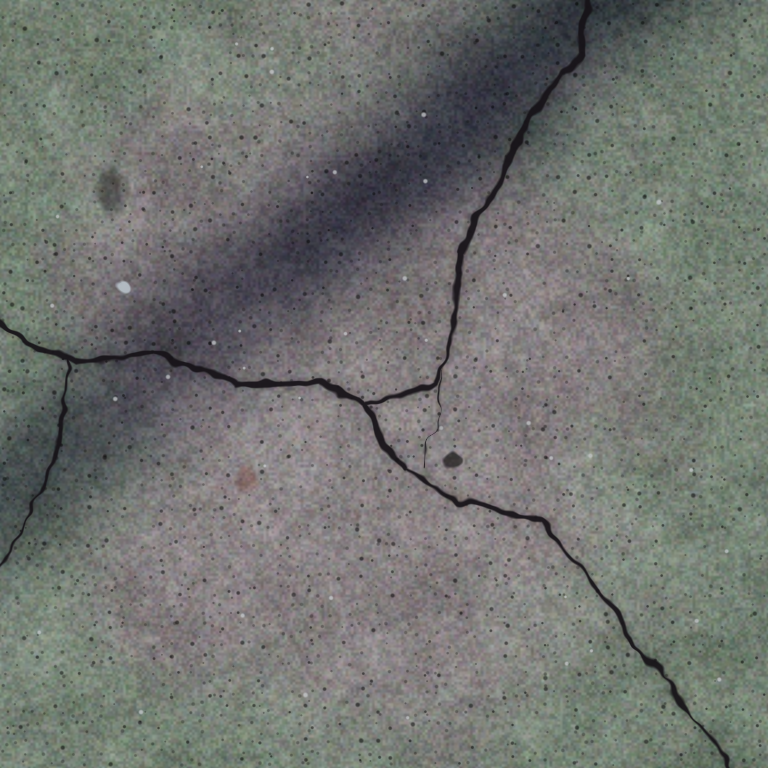
Reproduce this texture procedurally as a WebGL 1 fragment shader.

```glsl
precision highp float;
// Weathered concrete slab: grainy pink-grey to green stone, a soft diagonal
// shadow, scattered pits and chips, and dark branching cracks. The stone is
// layered value noise; the cracks are noise-bent chains of segments.
uniform vec2 u_resolution;

#define PINK_STONE vec3(0.540, 0.515, 0.520)
#define GREEN_STONE vec3(0.465, 0.515, 0.462)
#define SHADOW_TINT vec3(0.42, 0.43, 0.53)
#define CRACK_COLOR vec3(0.085, 0.070, 0.090)
#define SHADOW_WIDTH 0.088
#define GRAIN 0.23
#define MOTTLE 0.15
#define CRACK_WOBBLE 0.011
#define PIT_GRID 46.0
#define CHIP_GRID 24.0

float hash(vec2 p) {
  vec3 q = fract(vec3(p.xyx) * 0.1031);
  q += dot(q, q.yzx + 33.33);
  return fract((q.x + q.y) * q.z);
}

float noise(vec2 p) {
  vec2 i = floor(p), f = fract(p);
  f = f * f * (3.0 - 2.0 * f);
  float low = mix(hash(i), hash(i + vec2(1.0, 0.0)), f.x);
  float high = mix(hash(i + vec2(0.0, 1.0)), hash(i + 1.0), f.x);
  return mix(low, high, f.y);
}

float fbm(vec2 p) {
  float sum = 0.0, amp = 0.5;
  for (int i = 0; i < 5; i++) {
    sum += amp * noise(p);
    p = mat2(1.6, 1.2, -1.2, 1.6) * p + 17.3;
    amp *= 0.55;
  }
  return sum;
}

float segment(vec2 p, vec2 a, vec2 b) {
  vec2 pa = p - a, ba = b - a;
  return length(pa - ba * clamp(dot(pa, ba) / dot(ba, ba), 0.0, 1.0));
}

// Signed distance to a chain of three segments with the given half width.
float crack(vec2 p, vec2 a, vec2 b, vec2 c, vec2 d, float halfWidth) {
  return min(min(segment(p, a, b), segment(p, b, c)), segment(p, c, d)) - halfWidth;
}

float cracks(vec2 p) {
  vec2 bend = vec2(noise(p * 24.0), noise(p * 24.0 + 51.0)) - 0.5;
  vec2 jag = vec2(noise(p * 75.0 + 9.0), noise(p * 75.0 + 83.0)) - 0.5;
  p += CRACK_WOBBLE * (bend + 0.6 * jag);
  vec2 leftBend = vec2(0.31, 0.498), fork = vec2(0.478, 0.469);
  vec2 lowBend = vec2(0.525, 0.385), highBend = vec2(0.600, 0.670);
  float d = crack(p, vec2(-0.02, 0.583), vec2(0.10, 0.525), vec2(0.20, 0.539), leftBend, 0.0030);
  d = min(d, crack(p, leftBend, vec2(0.42, 0.50), fork, lowBend, 0.0036));
  d = min(d, crack(p, lowBend, vec2(0.60, 0.347), vec2(0.703, 0.327), vec2(0.97, -0.02), 0.0021));
  d = min(d, crack(p, vec2(0.768, 1.02), vec2(0.755, 0.93), vec2(0.69, 0.85), highBend, 0.0032));
  d = min(d, crack(p, highBend, vec2(0.592, 0.583), vec2(0.569, 0.505), fork, 0.0024));
  d = min(d, crack(p, vec2(0.09, 0.53), vec2(0.078, 0.427), vec2(0.039, 0.323), vec2(-0.02, 0.23), 0.0019));
  d = min(d, crack(p, vec2(0.577, 0.525), vec2(0.569, 0.453), vec2(0.552, 0.42), vec2(0.549, 0.388), 0.0001));
  return d + 0.0026 * (noise(p * 60.0 + 31.0) - 0.5);
}

// Scattered round flecks, one candidate per grid cell.
float flecks(vec2 p, float grid, float share, float radius, float seed) {
  vec2 cell = floor(p * grid);
  float size = radius * (0.5 + hash(cell + seed + 5.0));
  vec2 offset = 0.2 + 0.6 * vec2(hash(cell + seed + 11.0), hash(cell + seed + 23.0));
  float d = length(p - (cell + offset) / grid);
  return step(hash(cell + seed), share) * (1.0 - smoothstep(size * 0.4, size + 0.0012, d));
}

// Ragged elliptical stain.
float blot(vec2 p, vec2 center, vec2 radii, float softness) {
  float d = length((p - center) / radii) + 0.6 * (noise(p * 95.0) - 0.5);
  return 1.0 - smoothstep(1.0 - softness, 1.0 + softness, d);
}

void main() {
  vec2 p = gl_FragCoord.xy / u_resolution.y;
  float pixel = 1.0 / u_resolution.y;

  // Stone: pink middle, green margins, cloudy mottling
  float cloud = fbm(p * 5.0) - 0.6;
  float margin = length((p - vec2(0.48, 0.47)) * vec2(1.0, 0.9)) + 0.35 * cloud;
  vec3 color = mix(PINK_STONE, GREEN_STONE, smoothstep(0.26, 0.50, margin));
  color += MOTTLE * (fbm(p * 13.0 + 40.0) - 0.58) + 0.10 * cloud;

  // Diagonal shadow, weaker toward the lower left
  float across = dot(p, vec2(-0.625, 0.78)) - 0.28 + 0.06 * cloud;
  float depth = exp(-pow(across / SHADOW_WIDTH, 2.0));
  depth *= mix(0.72, 1.0, smoothstep(0.2, 0.5, p.x));
  color *= mix(vec3(1.0), SHADOW_TINT, depth);

  // Sandy grain with slight colour variation
  float grain = 0.5 * noise(p * 290.0) + 0.3 * noise(p * 150.0 + 7.0) + 0.2 * noise(p * 70.0) - 0.5;
  vec3 tint = vec3(noise(p * 170.0 + 13.0), noise(p * 170.0 + 67.0), noise(p * 170.0 + 91.0)) - 0.5;
  color += (GRAIN * grain + 0.055 * tint) * (1.0 - 0.35 * depth);

  // Pits, chips and stains
  color *= 1.0 - 0.50 * flecks(p, PIT_GRID, 0.28, 0.0021, 3.0);
  color *= 1.0 - 0.30 * flecks(p + 0.37, PIT_GRID * 1.7, 0.30, 0.0016, 71.0);
  color = mix(color, vec3(0.78, 0.79, 0.80), 0.75 * flecks(p, CHIP_GRID, 0.07, 0.0024, 131.0));
  color *= 1.0 - 0.36 * blot(p, vec2(0.145, 0.752), vec2(0.018, 0.028), 0.45);
  color *= 1.0 - 0.58 * blot(p, vec2(0.590, 0.401), vec2(0.011, 0.010), 0.25);
  color *= 1.0 - vec3(0.08, 0.22, 0.24) * blot(p, vec2(0.320, 0.375), vec2(0.014, 0.017), 0.5);
  color = mix(color, vec3(0.72, 0.76, 0.79), 0.9 * blot(p, vec2(0.161, 0.626), vec2(0.009), 0.2));

  // Cracks with a faint worn rim
  float gap = cracks(p);
  color *= 1.0 - 0.16 * exp(-max(gap, 0.0) / 0.005);
  float opening = 1.0 - smoothstep(-0.0012, 0.0008 + pixel, gap);
  color = mix(color, CRACK_COLOR, 0.92 * opening);

  gl_FragColor = vec4(clamp(color, 0.0, 1.0), 1.0);
}
```
